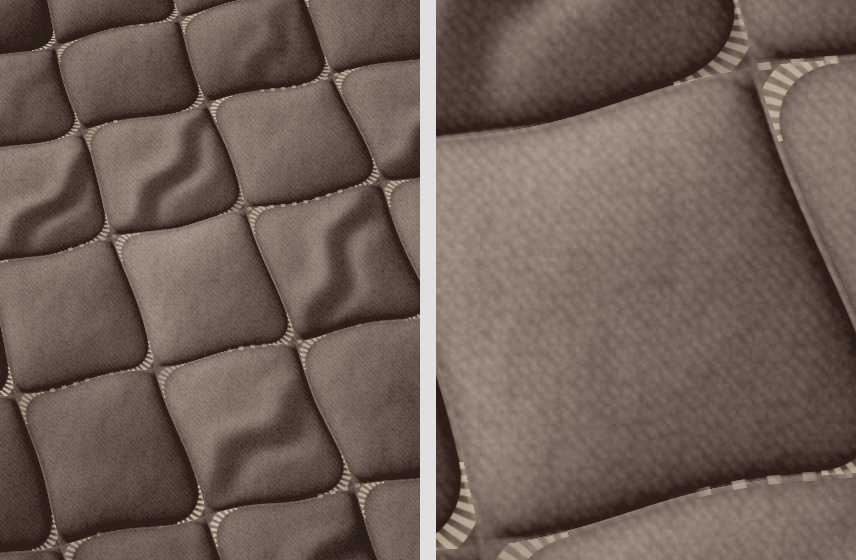
Left, the full canvas; right, a detail of the centre.
Write a Shadertoy shader that draws this texture.

```glsl
// Quilted brown velvet: a skewed grid of padded cells with pale zigzag stitching at the corners.

const vec3 SHADOW = vec3(0.17, 0.112, 0.094);
const vec3 SHEEN  = vec3(0.71, 0.650, 0.600);
const vec3 THREAD = vec3(0.84, 0.780, 0.680);

// Lattice, in canvas widths, y pointing down
const vec2  JUNCTION   = vec2(0.59, 0.83);     // a seam crossing, y up
const vec2  STEP_RIGHT = vec2(0.316, -0.066);
const vec2  STEP_DOWN  = vec2(0.104, 0.281);
const vec2  DOWN_GROW  = vec2(0.0104, 0.0243); // rows get taller downwards
const float RIGHT_GROW = 0.014;                // columns get wider downwards
const float SEAM_WAVE  = 0.006;

// Cell shape, in cell widths
const float HALF_CELL    = 0.489;
const float ROUND_CORNER = 0.19;
const float TIGHT_CORNER = 0.11;
const float STITCH_WIDTH = 0.055;
const float STITCH_TEETH = 38.0;

// Shading
const vec2  LIGHT_SLOPE = vec2(0.78, 0.48);
const float LIGHT_GAIN  = 0.34;
const float FOLD_HEIGHT = 0.24;
const float NAP_SCALE   = 125.0;
const float RIB_SCALE   = 760.0;

float hash(vec2 p) { return fract(sin(dot(p, vec2(127.1, 311.7))) * 4375.85); }

// Distance to the nearest scattered point
float cellular(vec2 p) {
    vec2 base = floor(p);
    float nearest = 2.0;
    for (int y = -1; y <= 1; y++)
        for (int x = -1; x <= 1; x++) {
            vec2 id = base + vec2(x, y);
            vec2 point = id + vec2(hash(id), hash(id + 37.3));
            nearest = min(nearest, length(p - point));
        }
    return nearest;
}

float layeredSines(vec2 p) {
    float sum = 0.0, amp = 0.5;
    for (int i = 0; i < 4; i++) {
        sum += amp * sin(p.x + 1.7 * sin(p.y)) * cos(p.y * 0.9 + sin(p.x * 0.7));
        p = mat2(1.5, 1.1, -1.1, 1.5) * p + 2.3;
        amp *= 0.55;
    }
    return sum;
}

// Canvas position to lattice coordinates, by fixed-point iteration
vec2 lattice(vec2 p) {
    p += SEAM_WAVE * sin(p.yx * vec2(17.0, 21.0) + vec2(0.6, 2.1));
    vec2 g = vec2(0.0);
    for (int i = 0; i < 8; i++) {
        g.y = (p.y - STEP_RIGHT.y * g.x) / (STEP_DOWN.y + DOWN_GROW.y * g.y);
        g.x = (p.x - STEP_DOWN.x * g.y - DOWN_GROW.x * g.y * g.y)
            / (STEP_RIGHT.x + RIGHT_GROW * g.y);
    }
    return g;
}

// Padding height: a pillow with diagonal creases in some cells
float padding(vec2 p) {
    vec2 g = lattice(p), id = floor(g), f = g - id - 0.5;
    vec2 edge = max(1.0 - 4.0 * f * f, 0.0);
    float pillow = pow(edge.x * edge.y, 0.4);
    float angle = 0.25 + 0.9 * hash(id + 5.1);
    float across = dot(f, vec2(cos(angle), sin(angle)));
    across += 0.05 * sin(7.0 * (f.x - f.y) + 6.3 * hash(id)) + 0.2 * (hash(id + 9.4) - 0.5);
    float strength = FOLD_HEIGHT * smoothstep(0.35, 0.75, hash(id + 2.7));
    float folds = exp(-90.0 * across * across) - 0.8 * exp(-120.0 * pow(across - 0.17, 2.0));
    return pillow * (1.0 + strength * folds) + 0.05 * layeredSines(p * 13.0);
}

void mainImage(out vec4 fragColor, in vec2 fragCoord) {
    vec2 uv = fragCoord / iResolution.x;
    vec2 p = vec2(uv.x - JUNCTION.x, JUNCTION.y - uv.y);
    float pixel = 3.3 / iResolution.x; // in cell widths

    // Rounded cell; two opposite corners are rounder and carry the stitching
    vec2 g = lattice(p), id = floor(g), f = g - id - 0.5;
    bool stitched = f.x * f.y > 0.0;
    float radius = stitched ? ROUND_CORNER : TIGHT_CORNER;
    vec2 corner = abs(f) - HALF_CELL + radius;
    float dist = length(max(corner, 0.0)) + min(max(corner.x, corner.y), 0.0) - radius;

    // Light on the padding
    vec2 e = vec2(0.006, 0.0);
    float h = padding(p);
    vec2 slope = vec2(padding(p + e.xy) - h, padding(p + e.yx) - h) / e.x;
    float tone = 0.53 + LIGHT_GAIN * tanh(0.15 * dot(slope, LIGHT_SLOPE));
    tone += 0.13 * (hash(id + 1.9) - 0.5) + 0.10 * layeredSines(p * 8.0 + 1.0);
    tone -= 0.30 * dot(uv - vec2(0.45, 0.70), uv - vec2(0.45, 0.70));

    // Seam shadow and the flat cloth where corners meet
    tone -= 0.34 * exp(-32.0 * abs(dist));
    tone = mix(tone, 0.36, 0.75 * smoothstep(0.0, 0.04, dist));

    // Velvet nap and faint ribs
    tone += 0.13 * (0.45 - cellular(uv * NAP_SCALE)) + 0.06 * (hash(floor(uv * 380.0)) - 0.5);
    tone += 0.025 * sin(RIB_SCALE * dot(uv, vec2(0.75, 0.66)) + 3.0 * layeredSines(uv * 9.0));
    vec3 color = mix(SHADOW, SHEEN, clamp(tone, 0.0, 1.0));

    // Zigzag arcs around the rounder corners
    float turn = atan(corner.y, corner.x);
    float teeth = smoothstep(-0.7, 0.6, sin(turn * STITCH_TEETH + 25.0 * dist));
    float band = smoothstep(-pixel, pixel, dist) * smoothstep(pixel, -pixel, dist - STITCH_WIDTH);
    float arc = stitched && min(corner.x, corner.y) > 0.0 ? band * (0.3 + 0.7 * teeth) : 0.0;
    arc *= 0.65 + 0.35 * hash(id + sign(f));

    // Broken running stitch along the cross seams
    float line = smoothstep(0.009 + pixel, 0.009, abs(abs(f.y) - 0.5));
    float dashes = smoothstep(0.1, 0.6, sin(g.x * 75.0)) * smoothstep(0.0, 0.35, layeredSines(g * 4.0));
    color = mix(color, THREAD, max(0.88 * arc, 0.55 * line * dashes));

    fragColor = vec4(color, 1.0);
}
```
